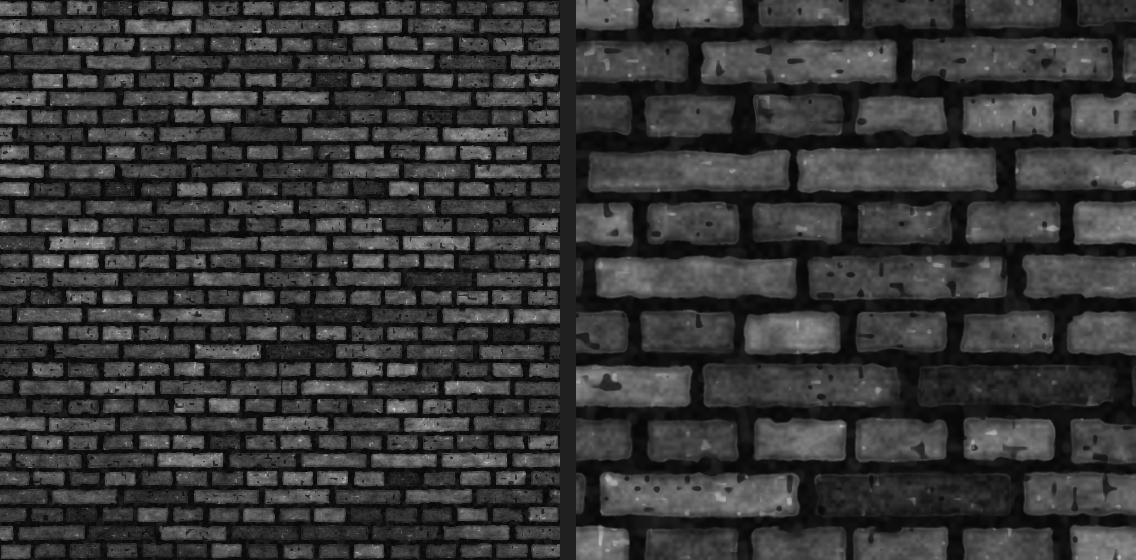
Left: the whole. Right: its middle third, enlarged.
Write a three.js fragment shader that draws this texture.

```glsl
varying vec2 vUv;

float hash(vec2 p) {
  vec3 q = fract(vec3(p.xyx) * 0.1031);
  q += dot(q, q.yzx + 33.33);
  return fract((q.x + q.y) * q.z);
}

float noise(vec2 p) {
  vec2 i = floor(p);
  vec2 f = fract(p);
  f = f * f * (3.0 - 2.0 * f);
  return mix(mix(hash(i), hash(i + vec2(1.0, 0.0)), f.x),
             mix(hash(i + vec2(0.0, 1.0)), hash(i + vec2(1.0, 1.0)), f.x), f.y);
}

float fbm(vec2 p) {
  float sum = 0.0;
  float weight = 0.5;
  for (int i = 0; i < 4; i++) {
    sum += weight * noise(p);
    p = p * 2.03 + 17.3;
    weight *= 0.5;
  }
  return sum / 0.9375;
}

float roundedBox(vec2 p, vec2 halfSize, float radius) {
  vec2 q = abs(p) - halfSize + radius;
  return length(max(q, 0.0)) + min(max(q.x, q.y), 0.0) - radius;
}

void main() {
  // Courses counted from the top: short headers, then long stretchers
  float sag = (noise(vUv * vec2(7.0, 5.0)) - 0.5) * 0.08;
  float y = (1.0 - vUv.y) * 30.93 + 0.06 + sag;
  float row = floor(y);
  float stretcher = mod(row, 2.0);
  float pair = floor(row / 2.0);

  // Stretchers shift by half a brick, with one break in the rhythm
  float shifted = mod(pair + step(7.0, pair), 2.0);
  float pitch = mix(0.0633, 0.1266, stretcher);
  float start = mix(0.055, mix(0.087, 0.024, shifted), stretcher);
  start += (hash(vec2(row, 71.0)) - 0.5) * 0.009;
  float x = (vUv.x - start) / pitch;
  vec2 id = vec2(floor(x) + 40.0, row);

  // Brick outline with uneven size and chipped edges
  vec2 local = vec2((fract(x) - 0.5) * pitch, (0.5 - fract(y)) / 30.93);
  local += (vec2(hash(id + 5.0), hash(id + 13.0)) - 0.5) * vec2(0.003, 0.0012);
  vec2 halfSize = vec2(pitch * 0.5 - 0.0034, 0.0130);
  halfSize -= vec2(hash(id + 23.0), hash(id + 31.0)) * vec2(0.0018, 0.0009);
  float d = roundedBox(local, halfSize, 0.0035);
  d += (fbm(vUv * 110.0) - 0.5) * 0.0034;
  float chip = smoothstep(0.76, 0.9, noise(vUv * 46.0 + 9.0));
  d += chip * 0.0025;
  float brickMask = 1.0 - smoothstep(-0.0009, 0.0009, d);

  // Tone of each brick, a few of them much darker
  float tone = mix(0.23, 0.45, hash(id + 47.0));
  tone *= mix(1.0, 0.58, step(0.88, hash(id + 59.0)));

  // Blotches, grain and faint scratches
  vec2 faceUv = vUv + id * 0.37;
  float blotch = fbm(faceUv * vec2(55.0, 80.0));
  float grain = noise(vUv * 380.0) * 0.6 + noise(vUv * 210.0 + 41.0) * 0.4;
  float scratch = noise(faceUv * vec2(60.0, 420.0));
  float brick = tone * (0.56 + 0.9 * blotch);
  brick += (grain - 0.5) * 0.14 + (scratch - 0.5) * 0.04;

  // Sooty rim, dark pits and pale flecks
  brick *= mix(0.55, 1.0, smoothstep(0.0, 0.0055, -d));
  float pit = smoothstep(0.8, 0.92, noise(vUv * 165.0 + 3.0));
  brick *= 1.0 - 0.6 * pit * step(0.4, hash(id + 67.0));
  float fleck = smoothstep(0.77, 0.94, noise(vUv * 230.0 + 77.0));
  brick += 0.2 * fleck * smoothstep(0.45, 0.7, blotch);

  // Thin worn arris catching light
  float arris = exp(-pow((d + 0.0008) / 0.0009, 2.0));
  brick += 0.1 * arris * noise(vUv * 75.0 + 19.0);

  // Broad weathering, darker toward the foot of the wall
  brick *= mix(0.78, 1.0, smoothstep(0.02, 0.2, vUv.y));
  brick *= 0.86 + 0.28 * fbm(vUv * 4.0 + 2.0);

  // Deep joints with a little crumbly mortar
  float mortar = 0.025 + 0.05 * noise(vUv * 260.0 + 11.0);
  mortar += 0.05 * smoothstep(0.6, 0.85, noise(vUv * 120.0 + 53.0));

  float shade = mix(mortar, brick, brickMask);
  gl_FragColor = vec4(vec3(clamp(shade, 0.0, 1.0)), 1.0);
}
```
